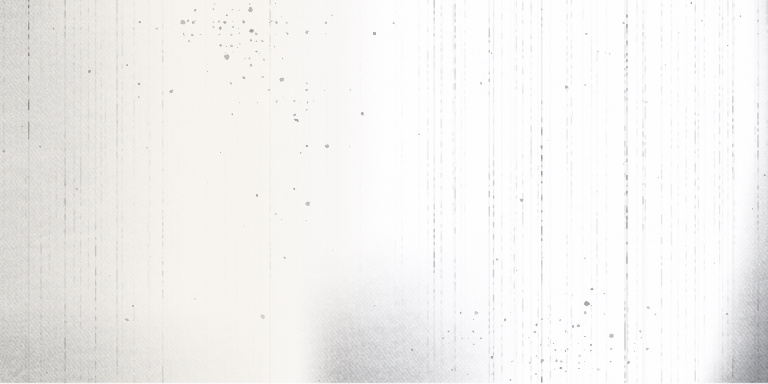
Give the GLSL for this texture, as a Shadertoy shader.

```glsl
// Worn pale paper: soft grey stains, woven grain, broken vertical scratches and specks.

float hash(vec2 p) {
    return fract(sin(dot(p, vec2(127.1, 311.7))) * 43758.5453);
}

float noise(vec2 p) {
    vec2 i = floor(p), f = fract(p);
    f = f * f * (3.0 - 2.0 * f);
    return mix(mix(hash(i), hash(i + vec2(1, 0)), f.x),
               mix(hash(i + vec2(0, 1)), hash(i + vec2(1, 1)), f.x), f.y);
}

float fbm(vec2 p) {
    float sum = 0.0, amp = 0.5;
    for (int i = 0; i < 4; i++) {
        sum += amp * noise(p);
        p = p * 2.03 + 17.0;
        amp *= 0.5;
    }
    return sum;
}

// One broken vertical line per column; 'keep' is the share of columns used.
float scratches(vec2 p, float columns, float keep, float px) {
    float id = floor(p.x * columns);
    float x = (id + 0.15 + 0.7 * hash(vec2(id, columns))) / columns;
    float line = 1.0 - smoothstep(0.0004, 0.0008 + px, abs(p.x - x));
    float dashes = smoothstep(0.4, 0.75, noise(vec2(id * 7.3, p.y * 120.0)));
    float runs = smoothstep(0.25, 0.7, noise(vec2(id * 3.7 + 9.0, p.y * 6.0)));
    float used = step(hash(vec2(columns, id + 3.0)), keep);
    return line * used * (0.15 + 0.85 * dashes * runs) * (0.4 + 0.6 * hash(vec2(id, 5.0)));
}

// Irregular dots, one per cell, where the hash falls below the density.
float specks(vec2 p, float cells, float density, float px) {
    vec2 id = floor(p * cells);
    vec2 jitter = vec2(hash(id + 11.0), hash(id + 37.0));
    vec2 d = fract(p * cells) - mix(vec2(0.3), vec2(0.7), jitter);
    float size = hash(id + 71.0);
    float radius = mix(0.06, 0.24, size * size) / cells;
    float dist = length(d) / cells + 0.003 * (noise(p * 260.0) - 0.5);
    float dot1 = 1.0 - smoothstep(radius - 0.5 * px, radius + 0.5 * px, dist);
    return dot1 * step(hash(id + 5.0), density) * (0.35 + 0.65 * hash(id + 93.0));
}

float cluster(vec2 p, vec2 centre, vec2 size) {
    vec2 d = (p - centre) / size;
    return exp(-dot(d, d));
}

void mainImage(out vec4 fragColor, in vec2 fragCoord) {
    vec2 p = fragCoord / iResolution.y;
    p.x *= 2.0 * iResolution.y / iResolution.x;
    float px = 1.0 / iResolution.y;
    float cloud = fbm(p * 5.0) - 0.47;

    // Warm paper on the left, cool white on the right
    vec3 col = mix(vec3(0.967, 0.957, 0.938), vec3(0.976, 0.968, 0.962), smoothstep(0.6, 0.85, p.x));
    col = mix(col, vec3(0.995, 0.995, 1.0), smoothstep(0.86, 1.02, p.x));

    // Stains: left side, lower left, lower middle, right edge
    float low = 1.0 - smoothstep(0.0, 0.25, p.y);
    float left = 0.13 * pow(1.0 - smoothstep(-0.1, 0.55, p.x), 1.2);
    left += 0.09 * low * (1.0 - smoothstep(0.1, 0.8, p.x));
    float mound = smoothstep(0.76, 0.9, p.x) * (1.0 - smoothstep(0.92, 1.38, p.x));
    mound *= 0.2 * pow(1.0 - smoothstep(-0.05, 0.45, p.y + 0.2 * cloud), 1.3);
    float rim = p.x - 1.96 + 0.15 * pow(1.0 - p.y, 2.5) + 0.05 * cloud;
    float right = smoothstep(-0.02, 0.17, rim) * mix(0.3, 0.42, low);
    float shade = left * (1.0 + 0.6 * cloud) + mound + right;

    // Diagonal weave, thread bands and fine grain, strongest in the stains
    float weave = sin((p.x + 0.8 * p.y) * 600.0 + 3.0 * noise(p * 30.0));
    float grain = noise(p * 230.0) - 0.5 + 0.6 * (hash(floor(p * 256.0)) - 0.5);
    float bands = noise(vec2(p.x * 4.0, p.y * 70.0)) - 0.5;
    float texture1 = 0.25 * weave + 0.9 * grain + 0.3 * bands;
    shade += texture1 * (0.004 + 0.42 * min(shade, 0.17));
    col -= shade * vec3(1.0, 0.99, 0.96);

    // Scratches: few strong ones, many faint ones to either side
    float sides = 1.0 - smoothstep(0.2, 0.48, p.x);
    sides += smoothstep(0.92, 1.3, p.x);
    float marks = 0.6 * scratches(p, 6.0, 0.7, px) * mix(0.6, 1.0, sides);
    marks += 0.28 * scratches(p + 0.013, 21.0, 0.6, px) * sides;
    marks += 0.14 * scratches(p + 0.007, 47.0, 0.75, px) * (0.15 + 0.85 * sides);

    // Specks gathered in two loose patches and a small one
    float patches = cluster(p, vec2(0.61, 0.91), vec2(0.14, 0.13));
    patches += cluster(p, vec2(1.46, 0.11), vec2(0.16, 0.11));
    patches += 0.5 * cluster(p, vec2(0.79, 0.75), vec2(0.06, 0.08));
    float dust = specks(p, 62.0, 0.004 + 0.42 * patches, px);
    dust = max(dust, specks(p + 3.1, 34.0, 0.003 + 0.2 * patches, px));
    marks = max(marks, 0.5 * dust);
    col = mix(col, vec3(0.3, 0.29, 0.3), clamp(marks, 0.0, 1.0));

    // Bare lower edge
    col = mix(col, vec3(0.99), 0.8 * (1.0 - smoothstep(0.002, 0.002 + px, p.y)));
    fragColor = vec4(clamp(col, 0.0, 1.0), 1.0);
}
```
